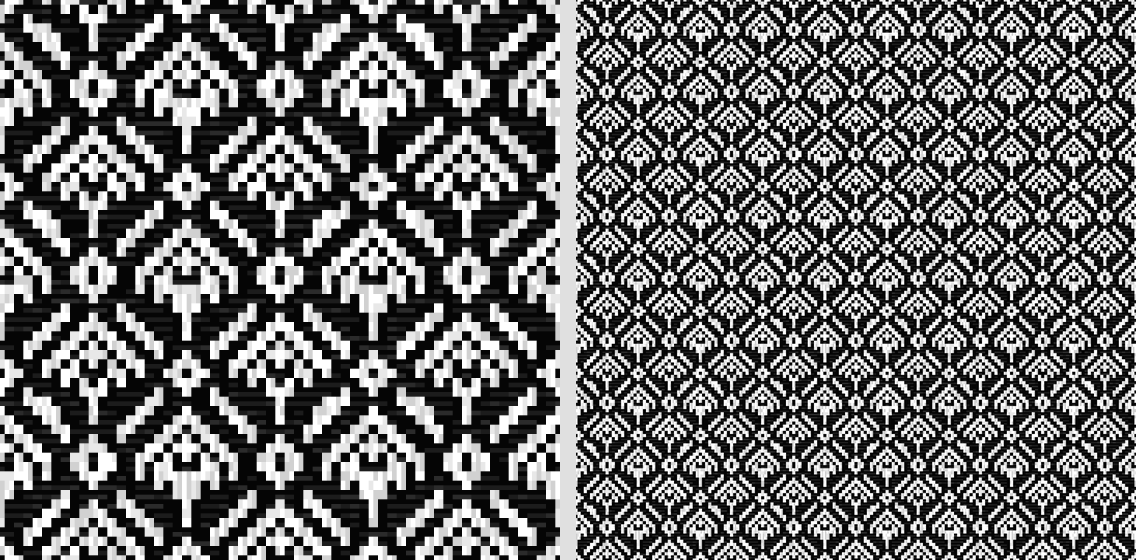
Left, the tile; right, the same tile 3 across and 3 down.
Give the GLSL for this pattern, as a WebGL 2 fragment shader.

```glsl
#version 300 es
precision highp float;

#define REPEATS 3.0
#define STITCHES 20.0
#define SAMPLES 3
#define BLACK 0.02
#define CHARCOAL 0.11
#define SLATE 0.17
#define SILVER 0.82
#define PEARL 0.91
#define WHITE 1.0

uniform vec2 u_resolution;
out vec4 outColor;

float hash(vec2 p) {
    vec3 q = fract(vec3(p.xyx) * 0.1031);
    q += dot(q, q.yzx + 33.33);
    return fract((q.x + q.y) * q.z);
}

bool between(float x, float low, float high) {
    return x > low - 0.5 && x < high + 0.5;
}

// Stepped roof with an inner roof, a toothed hem and a stem.
// d: columns from the axis, v: rows below the tip, cut: rows trimmed off.
bool arrow(float d, float v, float cut) {
    float k = v - d;
    bool outerRoof = d < 5.5 && between(k, 0.0, 1.0);
    bool eave = between(d, 5.0, 5.0) && between(v, 5.0, 7.0 - cut);
    bool innerRoof = d < 3.5 && between(k, 3.0, 4.0 - cut)
                  && !(between(d, 1.0, 1.0) && between(k, 4.0, 4.0));
    bool core = d < 0.5 && between(v, 3.0, 5.0);
    float hemTop = 7.0 + cut * (1.0 - min(d, 2.0));
    float hemEnd = between(d, 2.0, 2.0) ? 7.0 : 9.5 - 0.5 * d;
    if (d < 0.5) hemEnd = 12.0;
    bool hem = d < 3.5 && between(v, hemTop, hemEnd - cut);
    return outerRoof || eave || innerRoof || core || hem;
}

// Stepped diamond with an open middle.
bool flower(float d, float v, float reach, float hole) {
    return d + v < reach && !(d < 0.5 && v < hole);
}

// Slanted bars; alternate half repeats carry a thicker upper bar.
bool bars(float m, float row, float column) {
    if (!between(m, 3.0, 7.0)) return false;
    bool thick = mod(floor(column / 10.0) + 1.0, 4.0) < 1.5;
    float top = thick && between(m, 5.0, 6.0) ? -2.0 : -1.0;
    return between(row - m, top, 0.0) || between(row + m, 20.0, 21.0);
}

// Whether a stitch belongs to the light yarn; rows count downward.
bool motif(vec2 stitch) {
    float halfRepeat = 0.5 * STITCHES;
    float m = abs(mod(stitch.x + halfRepeat, STITCHES) - halfRepeat);
    float d = halfRepeat - m;
    float row = mod(stitch.y, STITCHES);
    float wrappedRow = abs(mod(row + halfRepeat, STITCHES) - halfRepeat);
    return arrow(m, row - 4.0, 0.0)
        || arrow(d, mod(row - 14.0, STITCHES), 1.0)
        || flower(d, abs(row - 9.5), 3.0, 1.0)
        || flower(m, wrappedRow, 2.5, 0.5)
        || bars(m, row, stitch.x);
}

// Light yarn: tone varies by half column, right halves greyer.
float lightYarn(vec2 stitch, float rightHalf) {
    float tone = hash(stitch + vec2(71.0 * rightHalf, 13.0));
    tone += mix(0.18, -0.18, rightHalf);
    return tone < 0.29 ? SILVER : (tone < 0.56 ? PEARL : WHITE);
}

// Dark yarn: half-height stripes that fade beside the motifs.
float darkYarn(vec2 stitch, float lowerHalf) {
    if (lowerHalf < 0.5) return BLACK;
    vec2 side = vec2(1.0, 0.0);
    bool open = !motif(stitch + side) && !motif(stitch - side);
    float lit = hash(stitch + 37.0);
    if (lit > (open ? 0.92 : 0.4)) return BLACK;
    return hash(stitch + 91.0) < 0.33 ? SLATE : CHARCOAL;
}

float fabric(vec2 uv) {
    float count = REPEATS * STITCHES;
    vec2 p = vec2(uv.x, 1.0 - uv.y) * count + 0.5;
    vec2 stitch = mod(floor(p), count);
    vec2 halves = step(0.5, fract(p));
    return motif(stitch) ? lightYarn(stitch, halves.x)
                         : darkYarn(stitch, halves.y);
}

void main() {
    // Average a small grid of samples to smooth the stitch edges.
    float total = 0.0;
    for (int j = 0; j < SAMPLES; j++) {
        for (int i = 0; i < SAMPLES; i++) {
            vec2 offset = (vec2(i, j) + 0.5) / float(SAMPLES) - 0.5;
            total += fabric((gl_FragCoord.xy + offset) / u_resolution);
        }
    }
    outColor = vec4(vec3(total / float(SAMPLES * SAMPLES)), 1.0);
}
```
